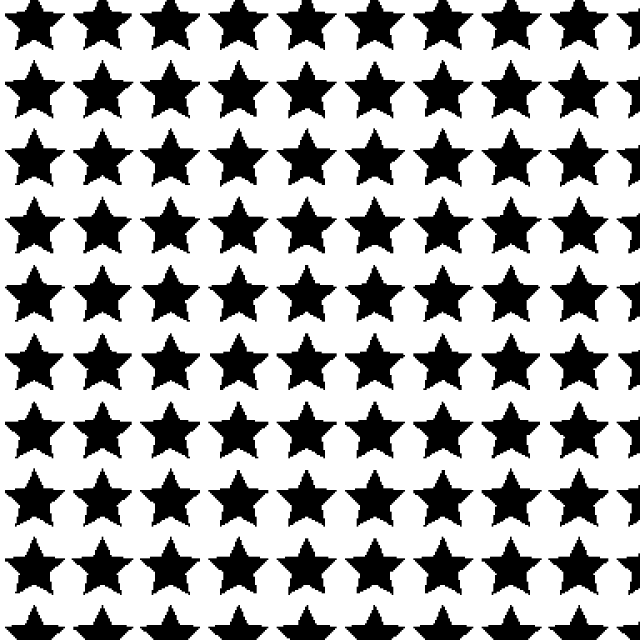
A WebGL 1 fragment shader for this pattern:

```glsl
precision highp float;
// Rows of black five-pointed stars with stepped edges on white.
uniform vec2 u_resolution;

const float PI = 3.14159265;
const float PITCH = 0.10638;                     // spacing of the stars
const vec2 FIRST_CENTER = vec2(0.0538, 0.0050);  // lower left star
const float STEP_COUNT = 384.0;                  // edge steps across the canvas
const int SAMPLES = 3;                           // smoothing samples per axis

// Signed distance to a five-pointed star, one tip pointing up.
float starDistance(vec2 p, float tipRadius, float notchRadius) {
  float sector = 2.0 * PI / 5.0;
  float angle = abs(mod(atan(p.x, p.y) + 0.5 * sector, sector) - 0.5 * sector);
  vec2 folded = length(p) * vec2(sin(angle), cos(angle));
  vec2 tip = vec2(0.0, tipRadius);
  vec2 notch = notchRadius * vec2(sin(0.5 * sector), cos(0.5 * sector));
  vec2 edge = notch - tip;
  vec2 d = folded - tip;
  float along = clamp(dot(d, edge) / dot(edge, edge), 0.0, 1.0);
  float side = edge.x * d.y - edge.y * d.x;
  return length(d - edge * along) * sign(side);
}

// Move a point to the middle of its square step.
vec2 snapToSteps(vec2 p, float count) {
  return (floor(p * count) + 0.5) / count;
}

// Local coordinates of the nearest star, in units of the spacing.
vec2 repeatCell(vec2 p, vec2 center, float pitch) {
  return fract((p - center) / pitch + 0.5) - 0.5;
}

// 1 inside a star, 0 outside; tips are slightly rounded.
float starMask(vec2 uv) {
  vec2 cell = repeatCell(snapToSteps(uv, STEP_COUNT), FIRST_CENTER, PITCH);
  return step(starDistance(cell, 0.451, 0.215), 0.012);
}

void main() {
  // Average several samples inside the pixel to smooth the steps.
  float coverage = 0.0;
  for (int j = 0; j < SAMPLES; j++) {
    for (int i = 0; i < SAMPLES; i++) {
      vec2 offset = (vec2(float(i), float(j)) + 0.5) / float(SAMPLES) - 0.5;
      coverage += starMask((gl_FragCoord.xy + offset) / u_resolution.y);
    }
  }
  coverage /= float(SAMPLES * SAMPLES);

  vec3 paper = vec3(1.0);
  vec3 ink = vec3(0.0);
  gl_FragColor = vec4(mix(paper, ink, coverage), 1.0);
}
```
